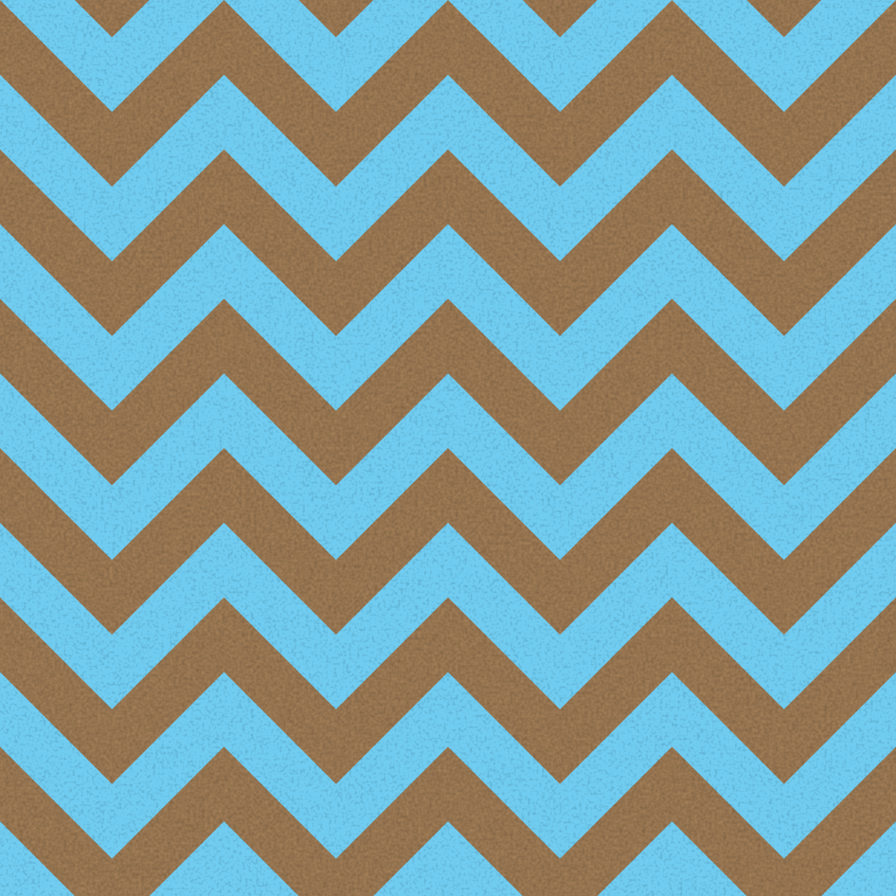
A WebGL 1 fragment shader for this pattern:

```glsl
precision highp float;

uniform vec2 u_resolution;

const vec2 REPEATS = vec2(4.0, 6.0);
const vec3 BROWN = vec3(0.58, 0.45, 0.31);
const vec3 BLUE = vec3(0.44, 0.80, 0.94);
const vec3 BLUE_SHADE = vec3(0.39, 0.72, 0.85);

vec2 latticeGradient(vec2 cell, float period, float seed) {
  vec2 wrapped = mod(cell, period);
  vec3 p = fract(vec3(wrapped.xyx) * vec3(0.1031, 0.1030, 0.0973) + seed);
  p += dot(p, p.yzx + 33.33);
  float angle = 6.28319 * fract((p.x + p.y) * p.z);
  return vec2(cos(angle), sin(angle));
}

// Gradient noise that wraps after a whole number of cells
float gradientNoise(vec2 uv, float period, float seed) {
  vec2 p = uv * period;
  vec2 cell = floor(p);
  vec2 f = p - cell;
  vec2 blend = f * f * f * (f * (f * 6.0 - 15.0) + 10.0);
  vec2 e = vec2(0.0, 1.0);
  float a = dot(latticeGradient(cell, period, seed), f);
  float b = dot(latticeGradient(cell + e.yx, period, seed), f - e.yx);
  float c = dot(latticeGradient(cell + e.xy, period, seed), f - e.xy);
  float d = dot(latticeGradient(cell + e.yy, period, seed), f - e.yy);
  return mix(mix(a, b, blend.x), mix(c, d, blend.x), blend.y);
}

// Signed distance to the edge of the zigzag bands, negative inside
float zigzagDistance(vec2 uv, vec2 repeats) {
  float fromPeak = abs(fract(uv.x * repeats.x + 0.5) - 0.5) / repeats.x;
  float phase = fract(0.25 - (uv.y + fromPeak) * repeats.y);
  return (abs(phase - 0.5) - 0.25) / (repeats.y * sqrt(2.0));
}

// Fine paper grain with a little coarser mottling
float paperGrain(vec2 uv, float seed) {
  return gradientNoise(uv, 311.0, seed)
       + 0.6 * gradientNoise(uv, 197.0, seed + 0.37)
       + 0.2 * gradientNoise(uv, 48.0, seed + 0.71);
}

void main() {
  vec2 uv = gl_FragCoord.xy / u_resolution;
  float pixel = 1.0 / min(u_resolution.x, u_resolution.y);
  float grain = paperGrain(uv, 0.13);

  // Blue is specked darker, brown varies evenly around its base
  vec3 blue = mix(BLUE, BLUE_SHADE, smoothstep(-0.15, 0.75, grain));
  vec3 brown = BROWN * (1.0 - 0.13 * grain);

  float band = zigzagDistance(uv, REPEATS);
  float blueMask = smoothstep(-0.75 * pixel, 0.75 * pixel, band);
  gl_FragColor = vec4(mix(brown, blue, blueMask), 1.0);
}
```
